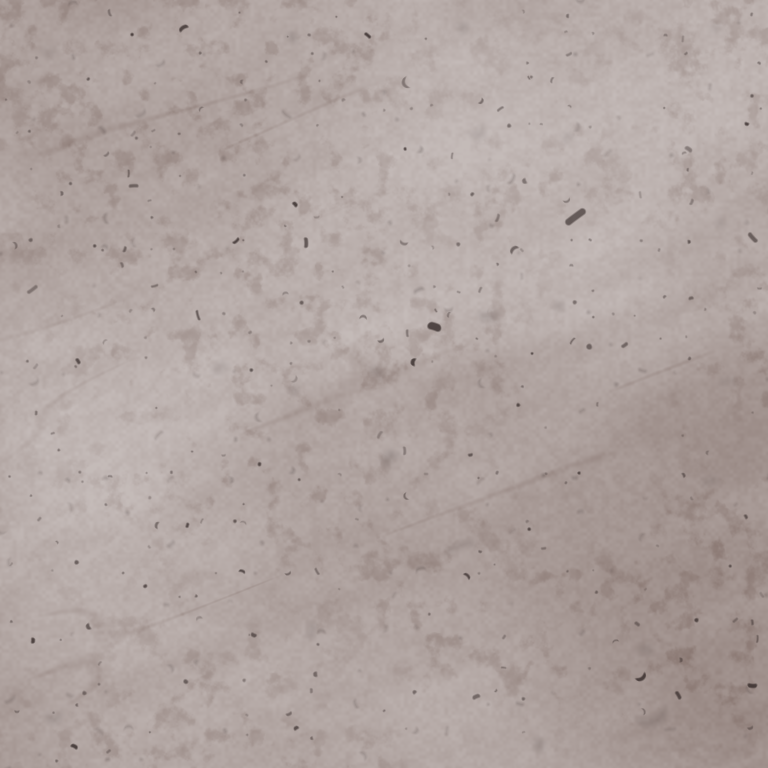
Write a WebGL 1 fragment shader that draws this texture.

```glsl
precision highp float;
// Pale, worn stone surface with soft clouds, slanted streaks, mottling and dark pits.

uniform vec2 u_resolution;

const vec3 STONE_DARK = vec3(0.58, 0.515, 0.495);
const vec3 STONE_LIGHT = vec3(0.76, 0.722, 0.712);
const vec3 PIT_COLOR = vec3(0.21, 0.17, 0.165);
const float BASE_TONE = 0.71;
const float CLOUD_AMOUNT = 0.75;
const float STREAK_AMOUNT = 0.26;
const float MOTTLE_AMOUNT = 0.34;
const float GRAIN_AMOUNT = 0.26;
const float SCRATCH_AMOUNT = 0.20;
const float STREAK_ANGLE = 0.38;

float hash(vec2 p) {
  return fract(sin(dot(p, vec2(127.1, 311.7))) * 43758.5453);
}

mat2 rotation(float angle) {
  float c = cos(angle), s = sin(angle);
  return mat2(c, -s, s, c);
}

float noise(vec2 p) {
  vec2 i = floor(p), f = fract(p);
  f = f * f * (3.0 - 2.0 * f);
  return mix(mix(hash(i), hash(i + vec2(1.0, 0.0)), f.x),
             mix(hash(i + vec2(0.0, 1.0)), hash(i + 1.0), f.x), f.y);
}

float fbm(vec2 p) {
  float sum = 0.0, weight = 0.533;
  for (int i = 0; i < 4; i++) {
    sum += weight * noise(p);
    p = rotation(0.6) * p * 2.03 + 17.3;
    weight *= 0.5;
  }
  return sum;
}

// Soft round patch of light or shade
float patchAt(vec2 p, vec2 center, float radius) {
  vec2 d = (p - center) / radius;
  return exp(-dot(d, d));
}

// One bent, rounded speck in some cells of a grid; returns its coverage
float specks(vec2 p, float cells, float share, float size, float softness, float seed) {
  vec2 id = floor(p * cells) + seed;
  float present = step(hash(id), share);
  vec2 offset = 0.5 * (vec2(hash(id + 3.1), hash(id + 7.7)) - 0.5);
  vec2 q = (fract(p * cells) - 0.5 - offset) / cells;
  q = rotation(6.283 * hash(id + 11.9)) * q;

  float radius = size * mix(0.55, 1.0, hash(id + 19.3));
  float stretch = hash(id + 23.5);
  float halfLength = 2.2 * size * stretch * stretch * stretch;
  q.y += (hash(id + 29.1) - 0.5) * q.x * q.x / size * 0.5;
  q.x -= clamp(q.x, -halfLength, halfLength);

  float edge = max(softness, 0.7 / min(u_resolution.x, u_resolution.y));
  float cover = 1.0 - smoothstep(-edge, edge, length(q) - radius);
  return present * cover * mix(0.45, 1.0, hash(id + 31.7));
}

void main() {
  vec2 p = gl_FragCoord.xy / min(u_resolution.x, u_resolution.y);
  vec2 along = rotation(STREAK_ANGLE) * p;

  // Broad light and shade
  float shade = 0.30 * patchAt(p, vec2(0.85, 0.22), 0.22)
              + 0.22 * patchAt(p, vec2(0.20, 0.86), 0.24)
              + 0.20 * patchAt(p, vec2(0.36, 0.32), 0.16)
              + 0.28 * patchAt(p, vec2(1.02, 0.45), 0.16)
              + 0.30 * patchAt(p, vec2(1.00, 0.00), 0.25);
  float glow = 0.17 * patchAt(p, vec2(0.08, 0.36), 0.22)
             + 0.15 * patchAt(p, vec2(0.70, 0.72), 0.26);
  float tone = BASE_TONE + glow - shade;
  tone += CLOUD_AMOUNT * (fbm(along * vec2(3.0, 5.5) + 4.0) - 0.5);

  // Slanted wiping streaks
  tone += STREAK_AMOUNT * (fbm(along * vec2(4.0, 26.0) + 31.0) - 0.5);

  // Mottled stains, stronger in the shaded patches
  float stain = smoothstep(0.52, 0.78, fbm(p * 48.0 + 9.0));
  float stainArea = smoothstep(0.35, 0.68, fbm(p * 5.0 + 50.0) + 0.4 * shade);
  tone -= MOTTLE_AMOUNT * stain * (0.2 + 0.8 * stainArea);

  // Thin broken scratches along the streaks
  float ridge = abs(noise(along * vec2(2.5, 15.0) + 71.0) - 0.5);
  float scratchArea = smoothstep(0.60, 0.80, noise(along * vec2(6.0, 13.0) + 83.0));
  tone -= SCRATCH_AMOUNT * scratchArea * (1.0 - smoothstep(0.0, 0.045, ridge));

  // Fine soft grain
  float grain = 0.6 * noise(p * 210.0) + 0.4 * noise(p * 110.0 + 40.0);
  tone += GRAIN_AMOUNT * (grain - 0.5);

  // Pits, flecks and faint smudges
  float pits = 0.95 * specks(p, 6.0, 0.16, 0.0052, 0.0016, 5.0);
  pits = max(pits, 0.85 * specks(p, 14.0, 0.38, 0.0027, 0.0016, 41.0));
  pits = max(pits, 0.50 * specks(p, 33.0, 0.20, 0.0018, 0.0015, 87.0));
  pits = max(pits, 0.22 * specks(p + 0.013, 24.0, 0.22, 0.0026, 0.0030, 133.0));
  pits = max(pits, 0.16 * specks(p, 9.0, 0.20, 0.0070, 0.0080, 171.0));

  vec3 color = mix(STONE_DARK, STONE_LIGHT, clamp(tone, -0.25, 1.05));
  gl_FragColor = vec4(mix(color, PIT_COLOR, pits), 1.0);
}
```
